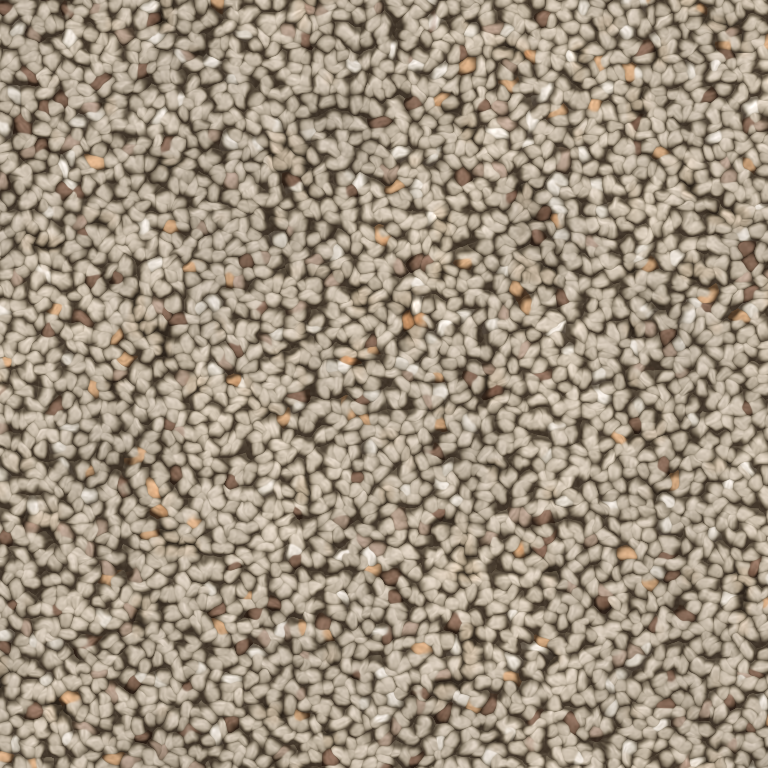
A WebGL 1 fragment shader for this texture:

```glsl
precision highp float;
uniform vec2 u_resolution;

vec3 hash3(vec2 p) {
  vec3 q = fract(p.xyx * vec3(0.1031, 0.1030, 0.0973));
  q += dot(q, q.yxz + 33.33);
  return fract((q.xxy + q.yzz) * q.zyx);
}

float noise(vec2 p) {
  vec2 i = floor(p), f = fract(p);
  f = f * f * (3.0 - 2.0 * f);
  float low = mix(hash3(i).x, hash3(i + vec2(1.0, 0.0)).x, f.x);
  float high = mix(hash3(i + vec2(0.0, 1.0)).x, hash3(i + 1.0).x, f.x);
  return mix(low, high, f.y);
}

// Yarn shades from the dark backing to the lit tips
vec3 yarnRamp(float tone) {
  vec3 c = mix(vec3(0.25, 0.205, 0.16), vec3(0.86, 0.81, 0.75), tone);
  c.b -= 0.09 * tone * (1.0 - tone);
  return c;
}

// Occasional brown, white and rust flecks
vec3 fleckTint(vec3 c, float pick) {
  if (pick < 0.03) return c * vec3(0.68, 0.57, 0.52);
  if (pick < 0.06) return c * vec3(0.88, 0.82, 0.80);
  if (pick < 0.075) return c * vec3(1.04, 0.89, 0.75);
  if (pick > 0.955) return c * vec3(1.09, 1.12, 1.17) + 0.03;
  return c;
}

// Overlapping domed tufts, blended softly by height
vec3 carpet(vec2 p) {
  vec2 cell = floor(p);
  vec3 sum = vec3(0.0);
  float total = 0.0;
  for (int y = -2; y <= 2; y++) {
    for (int x = -2; x <= 2; x++) {
      vec2 id = cell + vec2(float(x), float(y));
      vec3 place = hash3(id + 17.0);
      vec3 look = hash3(id + 151.0);
      vec2 d = p - id - 0.5 - (place.xy - 0.5) * 1.1;

      float angle = place.z * 3.14159;
      float c = cos(angle), s = sin(angle);
      vec2 local = vec2(c * d.x + s * d.y, c * d.y - s * d.x);
      local.y += 0.25 * (look.y - 0.5) * local.x * local.x;
      vec2 q = local / vec2(mix(0.62, 0.88, look.x), mix(0.46, 0.6, look.y));
      float dome = 1.0 - dot(q, q);

      float fibre = noise(local * vec2(2.0, 5.5) + id * 7.3) - 0.5;
      float tone = 0.06 + 0.83 * smoothstep(-0.55, 0.9, dome);
      tone += 0.16 * (look.x - 0.5) + 0.16 * d.y + 0.16 * fibre;
      vec3 color = fleckTint(yarnRamp(clamp(tone, 0.0, 1.1)), look.z);

      float weight = exp(11.0 * max(dome + 0.4 * fract(look.z * 37.0), -5.0));
      sum += color * weight;
      total += weight;
    }
  }
  return sum / total;
}

void main() {
  vec2 uv = gl_FragCoord.xy / u_resolution.y;
  vec2 p = uv * 62.0 + 40.0;

  // Bend the tuft outlines
  vec2 warp = vec2(noise(p * 1.4), noise(p * 1.4 + 73.0)) - 0.5;
  vec3 color = carpet(p + 0.4 * warp);

  // Uneven pile: broad tone drift and scattered deep pockets
  float drift = noise(uv * 7.0 + 5.0) + noise(uv * 19.0 + 31.0) - 1.0;
  float pocket = smoothstep(0.72, 0.95, noise(p * 0.45 + 9.0));
  color *= 1.0 + 0.07 * drift;
  color = mix(color, color * color * 1.15, 0.45 * pocket);

  // Fine fibre grain
  color += 0.05 * (noise(p * 4.5 + 200.0) - 0.5);
  gl_FragColor = vec4(clamp(color, 0.0, 1.0), 1.0);
}
```
